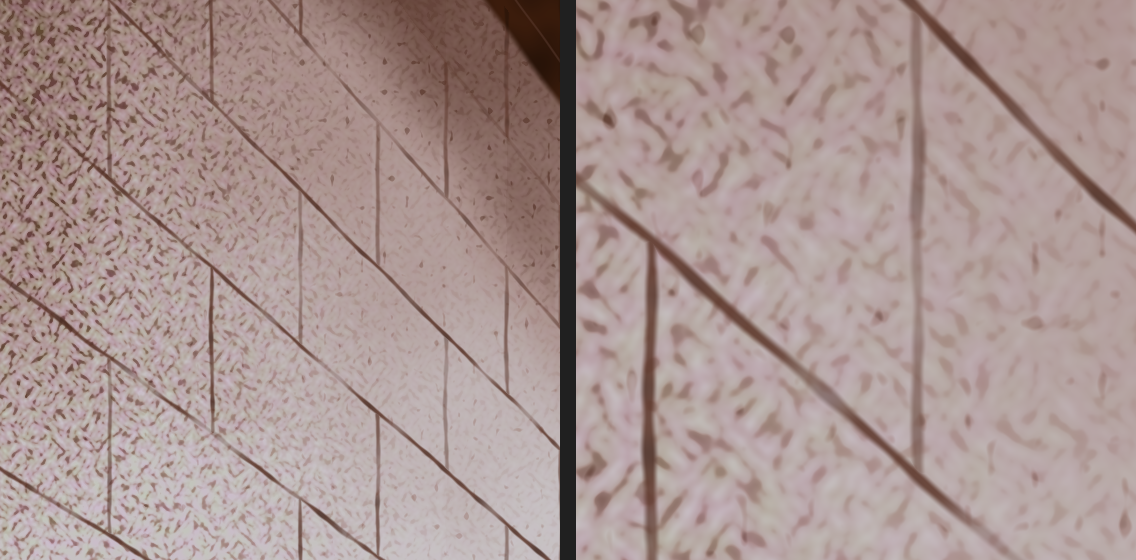
Left: the whole. Right: its middle third, enlarged.
Reproduce this texture procedurally as a WebGL 1 fragment shader.

```glsl
precision highp float;
uniform vec2 u_resolution;

#define JOINT_WIDTH 0.0032
#define JOINT_SOFTNESS 0.0022
#define COURSE_HEIGHT 0.319
#define COURSE_SLOPE 0.196
#define FORESHORTENING 0.0777
#define WALL_TOP -3.84
#define GRAIN_SCALE 62.0
#define SHADE_COLOR vec3(0.40, 0.27, 0.23)
#define STONE_COLOR vec3(0.66, 0.555, 0.535)
#define LIGHT_COLOR vec3(0.78, 0.755, 0.765)
#define GROOVE_COLOR vec3(0.36, 0.21, 0.16)
#define EAVE_COLOR vec3(0.20, 0.095, 0.04)

float hash(vec2 p) {
  vec3 q = fract(vec3(p.xyx) * 0.1031);
  q += dot(q, q.yzx + 33.33);
  return fract((q.x + q.y) * q.z);
}

vec2 gradient(vec2 cell) {
  float angle = 6.2832 * hash(cell);
  return vec2(cos(angle), sin(angle));
}

float gradientNoise(vec2 p) {
  vec2 i = floor(p), f = fract(p);
  vec2 s = f * f * f * (f * (f * 6.0 - 15.0) + 10.0);
  vec2 e = vec2(1.0, 0.0);
  float low = mix(dot(gradient(i), f), dot(gradient(i + e), f - e), s.x);
  float high = mix(dot(gradient(i + e.yx), f - e.yx),
                   dot(gradient(i + e.xx), f - e.xx), s.x);
  return mix(low, high, s.y);
}

// Noise stretched along a given direction
float streaks(vec2 p, float angle) {
  float c = cos(angle), s = sin(angle);
  vec2 q = vec2(c * p.x + s * p.y, c * p.y - s * p.x);
  return gradientNoise(q * GRAIN_SCALE * vec2(0.85, 1.9) + 90.0);
}

float stroke(float dist, float halfWidth) {
  return 1.0 - smoothstep(halfWidth - JOINT_SOFTNESS, halfWidth + JOINT_SOFTNESS, abs(dist));
}

// Canvas to wall: x counts half blocks, y counts courses downward, z is depth
vec3 wallCoords(vec2 p) {
  float scale = 0.2122 - FORESHORTENING * p.x;
  float depth = 0.197 / scale;
  float along = (p.x - 0.1953) / scale;
  float down = ((1.0 - p.y) * depth - COURSE_SLOPE * along) / COURSE_HEIGHT - 1.0;
  return vec3(along, down, depth);
}

void main() {
  vec2 uv = gl_FragCoord.xy / u_resolution;
  vec2 wobble = 0.004 * vec2(gradientNoise(uv * 9.0), gradientNoise(uv * 12.0 + 40.0));
  vec3 wall = wallCoords(uv + wobble);

  // Running bond: signed canvas distances to the nearest joints
  float row = floor(wall.y);
  float course = floor(wall.y + 0.5);
  float shifted = wall.x + row + 1.0;
  float joint = floor(shifted * 0.5 + 0.5);
  float uprightDist = (shifted - 2.0 * joint) * 0.197 / (wall.z * wall.z);
  float courseDist = (wall.y - course) * COURSE_HEIGHT * 0.76 / wall.z;

  // Light across the wall, with a soft shadow at the upper right
  float side = uv.x - 0.70 - (0.766 - uv.y) / 1.67;
  float tone = 0.88 - 0.55 * uv.y + 0.12 * uv.x;
  tone -= 0.37 * smoothstep(-0.04, 0.16, side);
  tone -= 0.12 * (1.0 - smoothstep(0.0, 0.25, uv.x)) * smoothstep(0.0, 0.4, uv.y);
  tone += 0.10 * gradientNoise(uv * 5.0 + 7.0);
  tone += 0.05 * (hash(vec2(joint, row) + 20.0) - 0.5);

  // Chiselled grain, smoother toward the far end
  float grainAmount = mix(1.0, 0.16, smoothstep(0.2, 0.9, uv.x + 0.25 * uv.y));
  float blend = smoothstep(-0.15, 0.15, gradientNoise(uv * 26.0 + 3.0));
  float grain = mix(streaks(uv, 0.95), streaks(uv + 5.0, -0.8), blend);
  grain += 0.35 * gradientNoise(uv * GRAIN_SCALE * 2.2);
  float pits = smoothstep(0.08, 0.42, grain);
  tone += grainAmount * (0.06 - 0.45 * grain - 0.36 * pits);
  float specks = smoothstep(0.36, 0.55, gradientNoise(uv * vec2(75.0, 58.0) + 13.0));
  tone -= 0.28 * specks;

  tone = clamp(tone, 0.0, 1.0);
  vec3 color = mix(SHADE_COLOR, STONE_COLOR, min(tone * 2.0, 1.0));
  color = mix(color, LIGHT_COLOR, max(tone * 2.0 - 1.0, 0.0));
  float tint = gradientNoise(uv * 48.0 + 60.0);
  color += grainAmount * tint * vec3(0.03, -0.035, 0.06);

  // Worn joints: pale lip beside a broken dark groove
  float wear = smoothstep(-0.42, 0.12, gradientNoise(uv * 11.0 + 31.0));
  float chips = gradientNoise(uv * 34.0 + 17.0);
  float courseFade = mix(0.25, 0.85, smoothstep(-3.2, -1.0, wall.y));
  float uprightFade = mix(0.55, 1.0, hash(vec2(joint, row))) * (1.0 - 0.35 * uv.x);
  float width = JOINT_WIDTH * (1.0 + 0.7 * chips);
  float courseLine = stroke(courseDist, width) * courseFade * mix(0.3, 1.0, wear);
  float uprightLine = stroke(uprightDist, width) * uprightFade * mix(0.6, 1.0, wear);
  float lip = max(stroke(uprightDist + 0.0075, width) * uprightFade,
                  stroke(courseDist - 0.0075, width) * courseFade * 0.6);
  color = mix(color, LIGHT_COLOR, 0.3 * lip * wear * smoothstep(0.1, 0.5, tone));
  float groove = max(courseLine, uprightLine);
  color = mix(color, GROOVE_COLOR * (1.0 - 0.5 * max(chips, 0.0)), groove);

  // Dark eave above the wall, with a faint reflected streak
  float eave = 1.0 - smoothstep(WALL_TOP - 0.05, WALL_TOP + 0.06, wall.y);
  float streak = stroke((wall.y + 4.17) * COURSE_HEIGHT / wall.z, 0.003);
  vec3 eaveColor = EAVE_COLOR * (1.0 + 0.4 * gradientNoise(uv * 14.0));
  eaveColor = mix(eaveColor, SHADE_COLOR, 0.4 * streak);
  eaveColor = mix(eaveColor, EAVE_COLOR * 0.5, 0.6 * uprightLine);
  color = mix(color, eaveColor, eave);

  gl_FragColor = vec4(clamp(color, 0.0, 1.0), 1.0);
}
```
